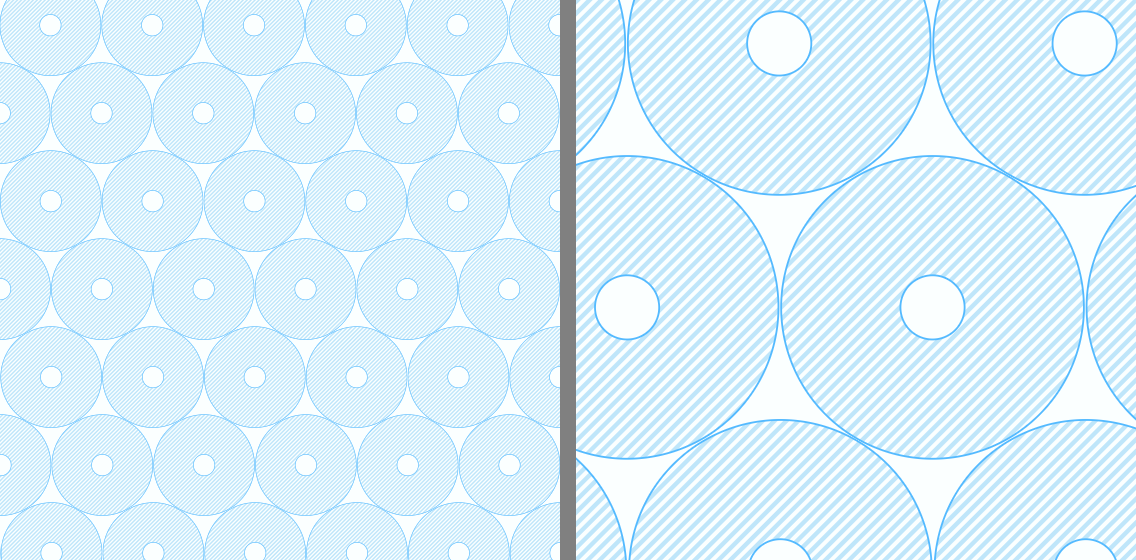
Left, the full canvas; right, a detail of the centre.
This pattern is drawn by a Shadertoy shader. Its source:

```glsl
#define PITCH vec2(0.1818, 0.1571)
#define ORIGIN vec2(0.0921, 0.0124)
#define ROW_DRIFT 0.00035
#define DISC_RADIUS 0.0901
#define HOLE_RADIUS 0.0191
#define OUTLINE_WIDTH 0.0011
#define HATCH_PERIOD 0.0050
#define HATCH_WIDTH 0.0026
#define PAPER vec3(0.985, 1.0, 1.0)
#define HATCH_COLOR vec3(0.75, 0.90, 0.98)
#define OUTLINE_COLOR vec3(0.33, 0.73, 1.0)

// Share of a pixel lying on the positive side of an edge
float coverage(float d, float pixel) {
    return clamp(d / pixel + 0.5, 0.0, 1.0);
}

// Share of a pixel covered by a line centred on d = 0
float lineCoverage(float d, float width, float pixel) {
    return coverage(d + 0.5 * width, pixel) - coverage(d - 0.5 * width, pixel);
}

// Distance to the nearest disc centre in staggered rows
float centerDistance(vec2 p) {
    vec2 q = p - ORIGIN;
    float baseRow = floor(q.y / PITCH.y);
    float nearest = 1.0;
    for (int i = 0; i < 2; i++) {
        float row = baseRow + float(i);
        float x = q.x - row * (0.5 * PITCH.x - ROW_DRIFT);
        x -= PITCH.x * round(x / PITCH.x);
        nearest = min(nearest, length(vec2(x, q.y - row * PITCH.y)));
    }
    return nearest;
}

// Diagonal stripes rising to the right
float hatch(vec2 p, float pixel) {
    float across = (p.x - p.y) * inversesqrt(2.0);
    float d = across - HATCH_PERIOD * round(across / HATCH_PERIOD);
    return lineCoverage(d, HATCH_WIDTH, pixel);
}

void mainImage(out vec4 fragColor, in vec2 fragCoord) {
    float pixel = 1.0 / iResolution.y;
    vec2 p = fragCoord * pixel;
    float r = centerDistance(p);

    // Hatched ring with an open middle
    float ring = coverage(DISC_RADIUS - r, pixel) * coverage(r - HOLE_RADIUS, pixel);
    vec3 color = mix(PAPER, HATCH_COLOR, ring * hatch(p, pixel));

    // Thin rim around disc and hole
    float rim = max(lineCoverage(r - DISC_RADIUS, OUTLINE_WIDTH, pixel),
                    lineCoverage(r - HOLE_RADIUS, OUTLINE_WIDTH, pixel));
    color = mix(color, OUTLINE_COLOR, rim);

    fragColor = vec4(color, 1.0);
}
```
